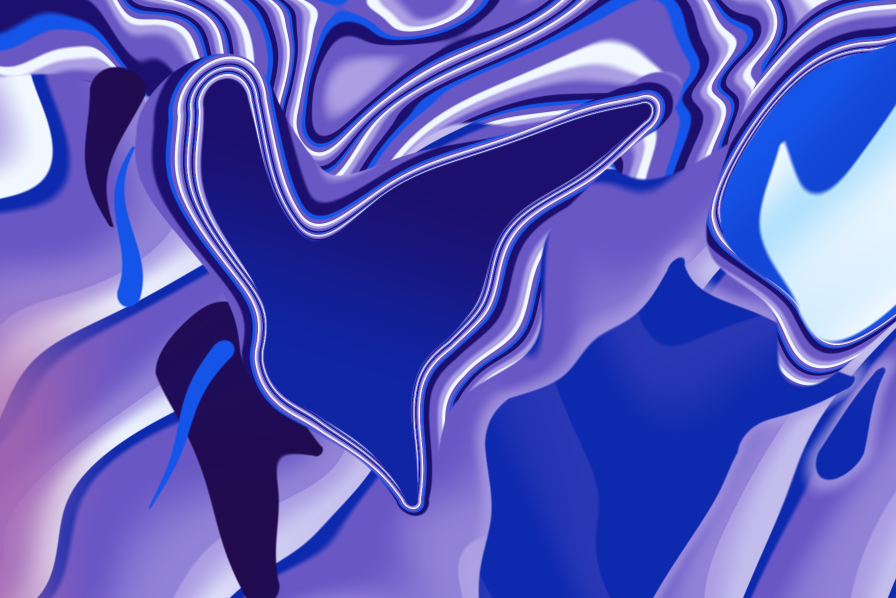
This background is drawn by a WebGL 1 fragment shader. Its source:

```glsl
precision highp float;
// Liquid marble: deep blue pools with fine striped rims between folds of violet silk.
uniform vec2 u_resolution;

const vec3 NAVY = vec3(0.11, 0.06, 0.43);
const vec3 BLUE = vec3(0.05, 0.16, 0.68);
const vec3 AZURE = vec3(0.08, 0.33, 0.91);
const vec3 VIOLET = vec3(0.41, 0.34, 0.77);
const vec3 LAVENDER = vec3(0.67, 0.62, 0.89);
const vec3 WHITE = vec3(0.94, 0.97, 1.0);
const vec3 PINK = vec3(0.66, 0.40, 0.68);
const vec3 PLUM = vec3(0.13, 0.04, 0.30);
const float POOL_WARP = 0.27;   // waviness of the pool outlines
const float SILK_WARP = 0.66;   // strength of the folds
const float RIM_WIDTH = 0.07;   // reach of the striped rims
const float RIM_DENSITY = 1.6;  // stripe cycles per log unit
const float TOP_DENSITY = 9.0;  // stripe cycles in the upper band
const float SOFT = 0.002;       // edge softness

// Layered sines push the plane around, finer with every octave.
vec2 warp(vec2 p, float amount, float freq) {
  for (int i = 0; i < 4; i++) {
    p += amount * sin(freq * p.yx + vec2(1.3, 4.1) + float(i) * 1.9) / freq;
    freq *= 1.75;
  }
  return p;
}

// Distance to a stroke whose radius runs from ra to rb.
float stroke(vec2 p, vec2 a, vec2 b, float ra, float rb) {
  vec2 ab = b - a;
  float h = clamp(dot(p - a, ab) / dot(ab, ab), 0.0, 1.0);
  return length(p - a - ab * h) - mix(ra, rb, h);
}

float blend(float a, float b) {
  const float k = 0.07;
  float h = max(k - abs(a - b), 0.0) / k;
  return min(a, b) - h * h * k * 0.25;
}

float inside(float d) {
  return smoothstep(SOFT, -SOFT, d);
}

// Cyclic bands of uneven width: crisp dark lines, soft light ones.
vec3 stripes(float t) {
  float u = fract(t + 0.3 * sin(2.3 * t));
  vec3 c = mix(VIOLET, LAVENDER, smoothstep(0.05, 0.22, u));
  c = mix(c, WHITE, smoothstep(0.28, 0.36, u));
  c = mix(c, VIOLET, smoothstep(0.45, 0.49, u));
  c = mix(c, AZURE, smoothstep(0.63, 0.66, u));
  c = mix(c, NAVY, smoothstep(0.73, 0.77, u));
  return mix(c, VIOLET, smoothstep(0.89, 0.93, u));
}

// Folds: a slow rise in brightness, a step, then a sharp dark crease.
vec3 silk(float t, float sheen) {
  float u = fract(t);
  vec3 c = mix(VIOLET, LAVENDER, 0.6 * smoothstep(0.15, 0.5, u));
  c = mix(c, LAVENDER, smoothstep(0.55, 0.565, u));
  c = mix(c, WHITE, sheen * smoothstep(0.56, 0.80, u));
  c = mix(c, BLUE, smoothstep(0.86, 0.875, u));
  return mix(c, VIOLET, smoothstep(0.93, 0.985, u));
}

vec3 marble(vec2 p) {
  vec2 w = warp(p, POOL_WARP, 4.0) - vec2(0.02, 0.0);
  vec2 q = warp(p, SILK_WARP, 3.6);
  float ripple = 0.5 + 0.5 * sin(9.0 * q.x - 6.0 * q.y);

  // Silk ground, whiter and pinker towards the left.
  float leftSide = smoothstep(0.65, 0.1, p.x);
  vec3 c = silk(dot(q, vec2(3.0, -1.5)), mix(0.35, 1.0, leftSide));
  float blush = smoothstep(0.22, 0.02, w.x) * smoothstep(0.60, 0.3, p.y);
  c = mix(c, PINK, 0.8 * blush);

  // Densely folded upper band that sags between the pool arms.
  float sag = 0.22 * exp(-40.0 * (p.x - 0.52) * (p.x - 0.52));
  float upper = smoothstep(0.808, 0.815, w.y + sag);
  vec2 curl = warp(q, 0.4, 8.0);
  c = mix(c, stripes(TOP_DENSITY * (curl.y + sag) + 1.5 * curl.x), upper);

  // Pool outlines
  float deep = stroke(w, vec2(0.32, 0.80), vec2(0.50, 0.46), 0.04, 0.10);
  deep = blend(deep, stroke(w, vec2(0.57, 0.46), vec2(0.70, 0.15), 0.13, 0.01));
  deep = blend(deep, stroke(w, vec2(0.63, 0.52), vec2(1.00, 0.91), 0.12, 0.015));
  float plum = stroke(w, vec2(0.34, 0.37), vec2(0.47, 0.02), 0.10, 0.03);
  plum = blend(plum, stroke(w, vec2(0.42, 0.36), vec2(0.54, 0.24), 0.07, 0.01));
  plum = min(plum, stroke(w, vec2(0.14, 0.80), vec2(0.15, 0.58), 0.045, 0.004));
  float bay = stroke(w, vec2(1.14, 0.64), vec2(1.05, 0.32), 0.015, 0.20);
  bay = blend(bay, stroke(w, vec2(1.08, 0.42), vec2(1.42, 0.33), 0.15, 0.01));
  bay = blend(bay, stroke(w, vec2(1.00, 0.25), vec2(0.94, -0.05), 0.16, 0.12));
  bay = min(bay, stroke(w, vec2(1.47, 0.32), vec2(1.41, 0.21), 0.01, 0.04));
  float lagoon = stroke(w, vec2(1.32, 0.74), vec2(1.40, 0.53), 0.13, 0.12);
  lagoon = blend(lagoon, stroke(w, vec2(1.38, 0.74), vec2(1.55, 0.75), 0.14, 0.15));

  // Bay with faint curled layers, and plum shadows
  c = mix(c, LAVENDER, 0.7 * smoothstep(0.03, 0.0, bay));
  float layer = fract(dot(q, vec2(1.8, 2.2)));
  float haze = smoothstep(0.3, 0.85, layer) * smoothstep(0.90, 0.88, layer);
  c = mix(c, mix(BLUE, VIOLET, 0.30 * haze), inside(bay));
  c = mix(c, mix(PLUM, NAVY, 0.4 * ripple), inside(plum));

  // Rims: contours crowd together towards the pool edge.
  float d = max(min(deep, lagoon), 0.0);
  float reach = RIM_WIDTH * (0.85 + 0.6 * sin(4.0 * p.x + 8.0 * p.y + 1.0));
  float crowd = log(d + 0.012 + 0.012 * ripple);
  vec3 rim = stripes(RIM_DENSITY * crowd + 1.2 * q.x - 0.6 * q.y);
  c = mix(c, rim, smoothstep(reach + 0.002, reach - 0.002, d));

  // Deep pool and lagoon with slow inner shading
  float depth = smoothstep(0.75, 0.35, p.y + 0.3 * (p.x - 0.6));
  c = mix(c, mix(NAVY, BLUE, 0.85 * depth), inside(deep));
  c = mix(c, mix(AZURE, BLUE, 0.35 * ripple), inside(lagoon));

  // Bright foam in the lagoon
  float foam = stroke(w, vec2(1.26, 0.77), vec2(1.38, 0.52), 0.005, 0.09);
  foam = blend(foam, stroke(w, vec2(1.39, 0.52), vec2(1.54, 0.74), 0.085, 0.10));
  vec3 foamFill = mix(WHITE, vec3(0.55, 0.83, 0.98), 0.6 * ripple * ripple);
  c = mix(c, foamFill, smoothstep(0.004, -0.004, foam));

  // Thin azure tongues
  float tongue = stroke(w, vec2(0.20, 0.71), vec2(0.15, 0.47), 0.003, 0.02);
  tongue = min(tongue, stroke(w, vec2(0.34, 0.38), vec2(0.28, 0.10), 0.02, 0.002));
  return mix(c, AZURE, inside(tongue));
}

void main() {
  // Four samples per pixel keep the thin stripes clean.
  vec3 sum = vec3(0.0);
  for (int i = 0; i < 4; i++) {
    vec2 offset = vec2(mod(float(i), 2.0), floor(float(i) / 2.0)) * 0.5 - 0.25;
    sum += marble((gl_FragCoord.xy + offset) / u_resolution.y);
  }
  gl_FragColor = vec4(sum / 4.0, 1.0);
}
```
